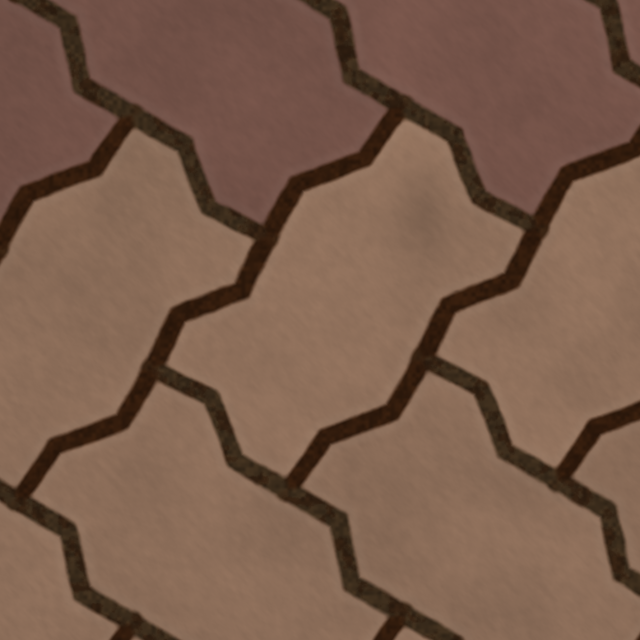
A three.js fragment shader for this texture:

```glsl
// Wavy interlocking pavers in a diagonal herringbone, one course in red clay.
// A skewed lattice is cut into two-cell bricks; joints are the distance to
// zigzag cell edges, and noise adds mottling, ragged rims and gritty joints.
varying vec2 vUv;

const vec2 ORIGIN = vec2(0.6445, 0.836);     // one lattice corner
const vec2 AXIS_A = vec2(0.211, -0.191);     // one cell, right and down
const vec2 AXIS_B = vec2(-0.211, -0.206);    // one cell, left and down
const float SWAY = 0.052;                    // sideways drift of the courses
const vec2 KNEE = vec2(0.33, 0.08);          // zigzag bend: along, across
const float JOINT_HALF = 0.0138;
const float EDGE_SOFT = 0.0042;
const float CORNER_ROUND = 0.007;
const float RAGGED = 0.0045;
const vec2 STAIN_POS = vec2(0.66, 0.67);

const vec3 TAN_CLAY = vec3(0.55, 0.43, 0.35);
const vec3 RED_CLAY = vec3(0.45, 0.32, 0.28);
const vec3 JOINT_RUST = vec3(0.20, 0.11, 0.05);
const vec3 JOINT_MOSS = vec3(0.235, 0.175, 0.11);
const vec3 JOINT_DEEP = vec3(0.17, 0.09, 0.04);

float hash(vec2 p) {
  vec3 h = fract(p.xyx * vec3(0.1031, 0.1030, 0.0973));
  h += dot(h, h.yzx + 33.33);
  return fract((h.x + h.y) * h.z);
}

float noise(vec2 p) {
  vec2 i = floor(p), f = fract(p);
  f = f * f * (3.0 - 2.0 * f);
  return mix(mix(hash(i), hash(i + vec2(1.0, 0.0)), f.x),
             mix(hash(i + vec2(0.0, 1.0)), hash(i + 1.0), f.x), f.y);
}

float fbm(vec2 p) {
  float sum = 0.0, amp = 0.5;
  for (int i = 0; i < 4; i++) {
    sum += amp * noise(p);
    p = p * 2.03 + 17.3;
    amp *= 0.5;
  }
  return sum;
}

float cross2(vec2 a, vec2 b) { return a.x * b.y - a.y * b.x; }

float smoothMin(float a, float b) {
  float h = max(CORNER_ROUND - abs(a - b), 0.0);
  return min(a, b) - h * h / (4.0 * CORNER_ROUND);
}

// Canvas distance between lattice point r and segment s-e
float segment(vec2 r, vec2 s, vec2 e) {
  mat2 basis = mat2(AXIS_A, AXIS_B);
  vec2 v = basis * (r - s), w = basis * (e - s);
  return length(v - w * clamp(dot(v, w) / dot(w, w), 0.0, 1.0));
}

// Three-part zigzag from the cell corner along dir, bending toward side
float zigzag(vec2 r, vec2 dir, vec2 side) {
  vec2 k1 = dir * KNEE.x + side * KNEE.y;
  vec2 k2 = dir - k1;
  return min(segment(r, vec2(0.0), k1),
             min(segment(r, k1, k2), segment(r, k2, dir)));
}

// Sideways offset of the zigzag at t along a cell edge
float bend(float t) {
  t = fract(t);
  float rise = min(t, 1.0 - t) / KNEE.x;
  return KNEE.y * clamp((0.5 - t) / (0.5 - KNEE.x), -1.0, 1.0) * min(rise, 1.0);
}

void main() {
  // Lattice coordinates, with alternate courses drifting sideways
  vec2 d = vUv - ORIGIN;
  vec2 q = vec2(cross2(d, AXIS_B), cross2(AXIS_A, d)) / cross2(AXIS_A, AXIS_B);
  q += SWAY * cos((q.x + q.y - 0.5) * 1.5708) * vec2(1.0, -1.0);

  // Joint distance, skipping the edge inside each two-cell brick
  float alongA = 1.0, alongB = 1.0;
  for (int y = -1; y <= 1; y++) {
    for (int x = -1; x <= 1; x++) {
      vec2 n = floor(q) + vec2(float(x), float(y));
      float k = mod(n.x + n.y, 4.0);
      if (abs(k - 1.0) > 0.5)
        alongA = smoothMin(alongA, zigzag(q - n, vec2(1.0, 0.0), vec2(0.0, -1.0)));
      if (abs(k - 3.0) > 0.5)
        alongB = smoothMin(alongB, zigzag(q - n, vec2(0.0, 1.0), vec2(1.0, 0.0)));
    }
  }
  float dist = smoothMin(alongA, alongB) + RAGGED * (fbm(vUv * 38.0) - 0.47);

  // Brick identity and course
  vec2 cell = floor(q + vec2(-bend(q.y), bend(q.x)));
  float k = mod(cell.x + cell.y, 4.0);
  if (abs(k - 1.0) < 0.5) cell.y -= 1.0;
  if (abs(k - 3.0) < 0.5) cell.x -= 1.0;
  float course = mod(floor((cell.x + cell.y) * 0.5 + 0.25), 4.0);
  vec3 clay = mix(TAN_CLAY, RED_CLAY, step(2.5, course));

  // Clay face: brick tone, mottling, fine grain, stain and pale rim
  float mottle = fbm(vUv * 9.0 + cell * 3.7) - 0.47;
  float grain = fbm(vec2(vUv.x + vUv.y, (vUv.y - vUv.x) * 0.5) * 85.0) - 0.47;
  clay *= 1.0 + 0.05 * (hash(cell + 40.0) - 0.5) + 0.13 * mottle + 0.09 * grain;
  vec2 stain = (vUv - STAIN_POS) * vec2(1.0, 0.55);
  clay *= 1.0 - 0.11 * exp(-dot(stain, stain) * 700.0);
  float rim = smoothstep(0.016, 0.020, dist) * (1.0 - smoothstep(0.020, 0.034, dist));
  clay += 0.018 * rim * vec3(0.8, 1.0, 1.0);

  // Joint: rust along one axis, moss along the other, deep in places
  vec3 joint = mix(JOINT_RUST, JOINT_MOSS, smoothstep(-0.008, 0.008, alongB - alongA));
  float grit = fbm(vUv * 60.0 + 5.0);
  joint = mix(joint, JOINT_DEEP, 0.6 * smoothstep(0.42, 0.68, grit));
  joint *= 0.94 + 0.35 * (noise(vUv * 150.0) - 0.4);

  float face = smoothstep(JOINT_HALF - EDGE_SOFT, JOINT_HALF + EDGE_SOFT, dist);
  gl_FragColor = vec4(mix(joint, clay, face), 1.0);
}
```
